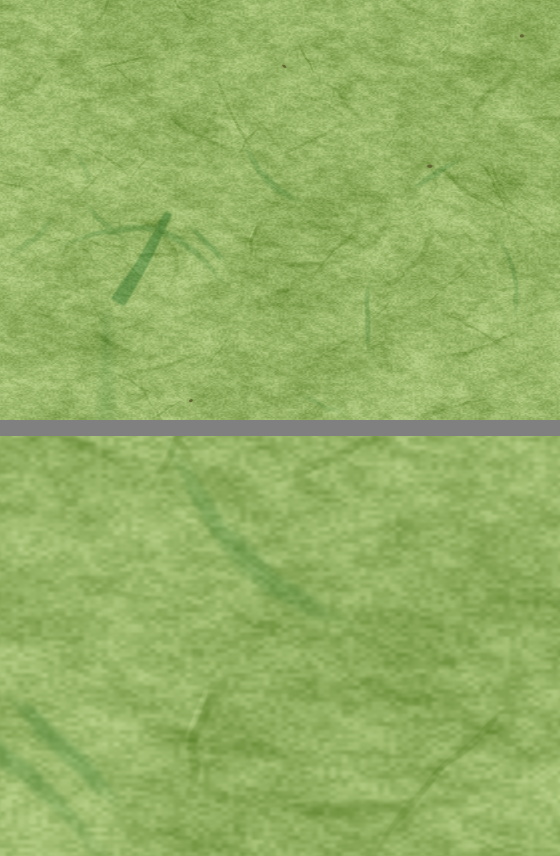
Top: the whole. Bottom: its middle third, enlarged.
Write a Shadertoy shader that draws this texture.

```glsl
// Green handmade fibre paper: cloudy pulp with horizontal streaks and fine grain,
// overlaid by scattered curved fibres, a few bold strands, ribbons and specks.
// Pulp tone is layered value noise; each fibre is a tapered circular arc.

const vec3 DARK_PULP    = vec3(0.43, 0.57, 0.24);
const vec3 LIGHT_PULP   = vec3(0.65, 0.76, 0.46);
const vec3 STRAND_GREEN = vec3(0.34, 0.55, 0.26);
const vec3 SPECK_BROWN  = vec3(0.33, 0.31, 0.15);

const float BASE_TONE     = 0.73;   // 0 = dark pulp, 1 = light pulp
const float CLOUD_AMOUNT  = 0.36;
const float STREAK_AMOUNT = 0.40;
const float GRAIN_AMOUNT  = 0.52;
const float FIBRE_AMOUNT  = 0.34;
const float STRAND_OPACITY = 0.55;
const int   FIBRES  = 85;
const int   STRANDS = 9;
const int   PALE_HAIRS = 6;
const int   SPECKS  = 4;
const float PI = 3.14159;

float hash(vec2 p) {
    vec3 q = fract(vec3(p.xyx) * 0.1031);
    q += dot(q, q.yzx + 33.33);
    return fract((q.x + q.y) * q.z);
}

vec4 hash4(float n) {
    return vec4(hash(vec2(n, 1.7)), hash(vec2(n, 15.3)),
                hash(vec2(n, 37.9)), hash(vec2(n, 71.1)));
}

float noise(vec2 p) {
    vec2 i = floor(p), f = fract(p);
    f = f * f * (3.0 - 2.0 * f);
    return mix(mix(hash(i), hash(i + vec2(1, 0)), f.x),
               mix(hash(i + vec2(0, 1)), hash(i + vec2(1, 1)), f.x), f.y);
}

float signedNoise(vec2 p) { return noise(p) - 0.5; }

vec2 rotate(vec2 p, float a) {
    float c = cos(a), s = sin(a);
    return vec2(c * p.x + s * p.y, c * p.y - s * p.x);
}

// Coverage of an arc with curvature bend, fading and thinning to its ends
float fibre(vec2 p, vec2 centre, float angle, float halfLength, float bend, float width) {
    vec2 q = rotate(p - centre, angle);
    float radius = 1.0 / bend;
    float along = radius * atan(q.x, radius - q.y);
    float across = abs(length(q - vec2(0.0, radius)) - radius);
    float taper = 1.0 - smoothstep(0.35, 1.0, abs(along) / halfLength);
    float w = max(width * (0.45 + 0.55 * taper), 1.3 / iResolution.y);
    return taper * (1.0 - smoothstep(0.25 * w, w, across));
}

// Straight flat strip, slightly widening along its length
float ribbon(vec2 p, vec2 centre, float angle, vec2 halfSize, float soft) {
    vec2 q = rotate(p - centre, angle);
    float halfWidth = halfSize.y * (1.0 - 0.35 * q.x / halfSize.x);
    return (1.0 - smoothstep(-soft, soft, abs(q.x) - halfSize.x))
         * (1.0 - smoothstep(-soft, soft, abs(q.y) - halfWidth));
}

float pulpTone(vec2 p) {
    vec2 r = rotate(p, -0.12);
    float clouds = signedNoise(r * vec2(5.0, 8.0) + 3.1)
                 + signedNoise(r * vec2(12.0, 18.0) + 17.4)
                 + signedNoise(r * vec2(28.0, 43.0) + 41.8);
    float streaks = signedNoise(r * vec2(55.0, 125.0) + 9.6);
    float grain = signedNoise(p * vec2(210.0, 310.0) + 5.2);
    return BASE_TONE + CLOUD_AMOUNT * clouds + STREAK_AMOUNT * streaks + GRAIN_AMOUNT * grain;
}

void mainImage(out vec4 fragColor, in vec2 fragCoord) {
    vec2 p = fragCoord / iResolution.y;
    vec2 extent = vec2(iResolution.x / iResolution.y, 1.0);
    float tone = pulpTone(p);

    // Uneven drift so that fibres wander off their arcs
    vec2 w = p + 0.035 * vec2(signedNoise(p * 8.0), signedNoise(p * 8.0 + 50.0))
               + 0.006 * vec2(signedNoise(p * 45.0), signedNoise(p * 45.0 + 90.0));

    // Faint fibres embedded in the pulp
    float shade = 0.0;
    for (int i = 0; i < FIBRES; i++) {
        vec4 a = hash4(float(i) + 11.0), b = hash4(float(i) + 311.0);
        float angle = (a.z - 0.5) * 2.4 + PI * step(0.5, a.w);
        float bend = 0.5 + 13.0 * b.x * b.x;
        float halfLength = min(mix(0.04, 0.16, b.y), 2.2 / bend);
        shade += mix(0.35, 1.0, b.w)
               * fibre(w, a.xy * extent, angle, halfLength, bend, mix(0.004, 0.011, b.z * b.z));
    }
    tone -= FIBRE_AMOUNT * min(shade, 1.4) * (0.55 + 0.9 * noise(p * 30.0 + 7.0));

    // Short pale hairs
    for (int i = 0; i < PALE_HAIRS; i++) {
        vec4 a = hash4(float(i) + 701.0);
        tone += 0.3 * fibre(w, a.xy * extent, a.z * PI, 0.025, 2.0 + 8.0 * a.w, 0.004);
    }

    // Bold strands, one long bow, the flat ribbon and its sunken shadow
    float strand = 0.0;
    for (int i = 0; i < STRANDS; i++) {
        vec4 a = hash4(float(i) + 907.0), b = hash4(float(i) + 977.0);
        strand = max(strand, mix(0.45, 0.9, b.z) * fibre(w, a.xy * extent, a.z * 2.0 * PI,
                     mix(0.05, 0.13, b.x), 0.4 + 5.0 * a.w, mix(0.006, 0.013, b.y)));
    }
    strand = max(strand, 0.8 * fibre(w, vec2(0.36, 0.45), PI - 0.2, 0.28, 3.6, 0.012));
    vec2 gentle = mix(p, w, 0.35);
    strand = max(strand, 1.35 * ribbon(gentle, vec2(0.345, 0.385), 1.04, vec2(0.122, 0.014), 0.004));
    strand = max(strand, 0.4 * ribbon(gentle, vec2(0.257, 0.12), 1.55, vec2(0.14, 0.017), 0.013));

    vec3 colour = mix(DARK_PULP, LIGHT_PULP, clamp(tone, -0.2, 1.25));
    vec3 strandColour = STRAND_GREEN + 0.12 * (tone - BASE_TONE);
    colour = mix(colour, strandColour, STRAND_OPACITY * strand);

    // Tiny bark specks
    for (int i = 0; i < SPECKS; i++) {
        vec4 a = hash4(float(i) + 1201.0);
        float size = mix(0.003, 0.007, a.z);
        float d = length((w - a.xy * extent) * vec2(0.8, 1.0));
        colour = mix(colour, SPECK_BROWN, 0.75 * (1.0 - smoothstep(0.4 * size, size, d)));
    }
    fragColor = vec4(clamp(colour, 0.0, 1.0), 1.0);
}
```
